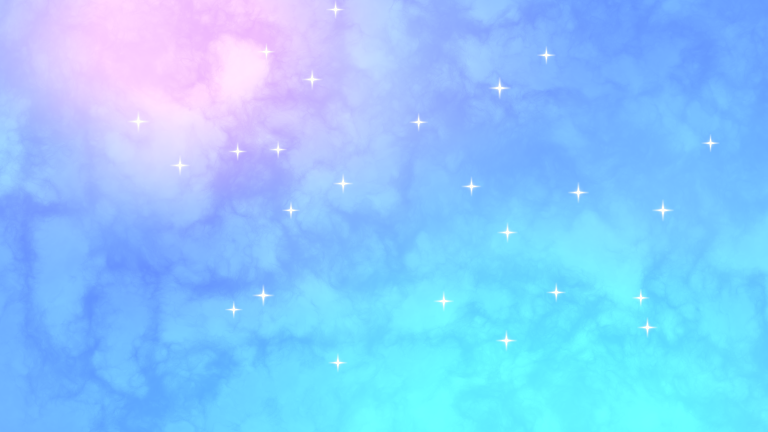
A Shadertoy shader for this background:

```glsl
// A pastel sky of pink, blue and cyan mist, strewn with small white sparkles.
// Soft elliptical glows lay down the colours, folded fractal noise adds smoky
// veins, and a hashed scatter places the four-pointed stars.

#define BLUE vec3(0.44, 0.67, 1.00)
#define DEEP_BLUE vec3(0.41, 0.60, 1.00)
#define CYAN vec3(0.42, 1.00, 1.00)
#define PINK vec3(1.00, 0.84, 1.00)
#define LAVENDER vec3(0.68, 0.74, 1.00)
#define HAZE vec3(0.58, 0.83, 1.00)
#define CLOUD_SCALE 3.2
#define WARP 0.07
#define VEIN_DEPTH 0.18
#define STAR_COUNT 25
#define STAR_SIZE 0.025

// Sine-free hash: two values in 0..1 for each cell
vec2 hash22(vec2 p) {
    vec3 q = fract(p.xyx * vec3(0.1031, 0.1030, 0.0973));
    q += dot(q, q.yzx + 33.33);
    return fract((q.xx + q.yz) * q.zy);
}

float noise(vec2 p) {
    vec2 cell = floor(p), f = fract(p);
    f = f * f * f * (f * (f * 6.0 - 15.0) + 10.0);
    float low = mix(hash22(cell).x, hash22(cell + vec2(1, 0)).x, f.x);
    float high = mix(hash22(cell + vec2(0, 1)).x, hash22(cell + vec2(1, 1)).x, f.x);
    return mix(low, high, f.y);
}

// Returns smooth clouds in x and creased, smoky veins in y
vec2 clouds(vec2 p) {
    const mat2 turn = mat2(0.8, 0.6, -0.6, 0.8);
    vec2 sum = vec2(0.0);
    float amplitude = 0.45;
    for (int i = 0; i < 6; i++) {
        float n = noise(p);
        sum += amplitude * vec2(n, abs(2.0 * n - 1.0));
        p = turn * p * 2.03 + 17.3;
        amplitude *= 0.6;
    }
    return sum;
}

// Soft elliptical falloff
float glow(vec2 p, vec2 centre, vec2 radius) {
    vec2 d = (p - centre) / radius;
    return exp(-dot(d, d));
}

vec3 skyColour(vec2 p) {
    vec3 c = BLUE;
    // Broad fields
    c = mix(c, CYAN, min(1.0, 1.15 * glow(p, vec2(1.28, -0.02), vec2(0.85, 0.55))));
    c = mix(c, LAVENDER, 0.85 * glow(p, vec2(0.58, 0.82), vec2(0.62, 0.34)));
    c = mix(c, PINK, min(1.0, 1.25 * glow(p, vec2(0.42, 0.94), vec2(0.40, 0.33))));
    // Local patches
    c = mix(c, HAZE, 0.55 * glow(p, vec2(0.63, 0.42), vec2(0.16, 0.11)));
    c = mix(c, HAZE, 0.60 * glow(p, vec2(0.00, 0.64), vec2(0.20, 0.13)));
    c = mix(c, HAZE, 0.35 * glow(p, vec2(1.50, 0.52), vec2(0.28, 0.15)));
    c = mix(c, DEEP_BLUE, 0.55 * glow(p, vec2(0.33, 0.38), vec2(0.22, 0.17)));
    c = mix(c, DEEP_BLUE, 0.35 * glow(p, vec2(1.25, 0.64), vec2(0.18, 0.10)));
    c = mix(c, DEEP_BLUE, 0.45 * glow(p, vec2(1.55, 0.92), vec2(0.30, 0.15)));
    return mix(c, HAZE + vec3(0.07, 0.0, 0.0), 0.65 * glow(p, vec2(1.02, 0.87), vec2(0.21, 0.17)));
}

// Four tapering arms around a soft core
float sparkle(vec2 d, float size) {
    d = abs(d) / size;
    vec2 taper = max(1.0 - d, 0.0);
    vec2 arms = taper * exp(-d.yx * d.yx * 130.0);
    return 1.3 * (arms.x + arms.y) + 0.5 * exp(-dot(d, d) * 10.0);
}

// Stars spread through a wide ellipse, thinning towards the corners
float starLight(vec2 p) {
    float light = 0.0;
    for (int i = 0; i < STAR_COUNT; i++) {
        float id = float(i);
        vec2 h = hash22(vec2(id * 7.0 + 3.0, 19.0));
        float angle = 2.39996 * id + 0.9 * h.x;
        float reach = sqrt((id + 0.3 + 0.6 * h.y) / float(STAR_COUNT));
        vec2 centre = vec2(0.98, 0.55) + vec2(0.75, 0.45) * reach * vec2(cos(angle), sin(angle));
        light += sparkle(p - centre, STAR_SIZE * mix(0.85, 1.1, h.y));
    }
    return min(light, 1.0);
}

void mainImage(out vec4 fragColor, in vec2 fragCoord) {
    vec2 p = fragCoord / iResolution.y;
    p.x *= 16.0 / 9.0 * iResolution.y / iResolution.x;

    // Bend the colour field slightly so the glows break up like mist
    vec2 q = p * CLOUD_SCALE;
    vec2 bend = vec2(clouds(q + 4.1).x, clouds(q + 31.7).x) - 0.53;
    vec3 colour = skyColour(p + WARP * bend);

    // Fine dark veins, gathered into patches, with pale billows between
    vec2 mist = clouds(q * 2.2 + 0.6 * bend + 8.0);
    float patches = smoothstep(0.25, 0.75, noise(q * 1.1 + 12.0));
    float vein = smoothstep(0.65, 0.12, mist.y);
    colour -= vec3(0.6, 1.0, 0.05) * VEIN_DEPTH * (vein * mix(0.35, 0.75, patches) - 0.15);
    colour += vec3(0.6, 1.0, 0.0) * 0.12 * (mist.x - 0.53);

    colour = mix(colour, vec3(1.0, 1.0, 0.98), starLight(p));
    fragColor = vec4(clamp(colour, 0.0, 1.0), 1.0);
}
```
